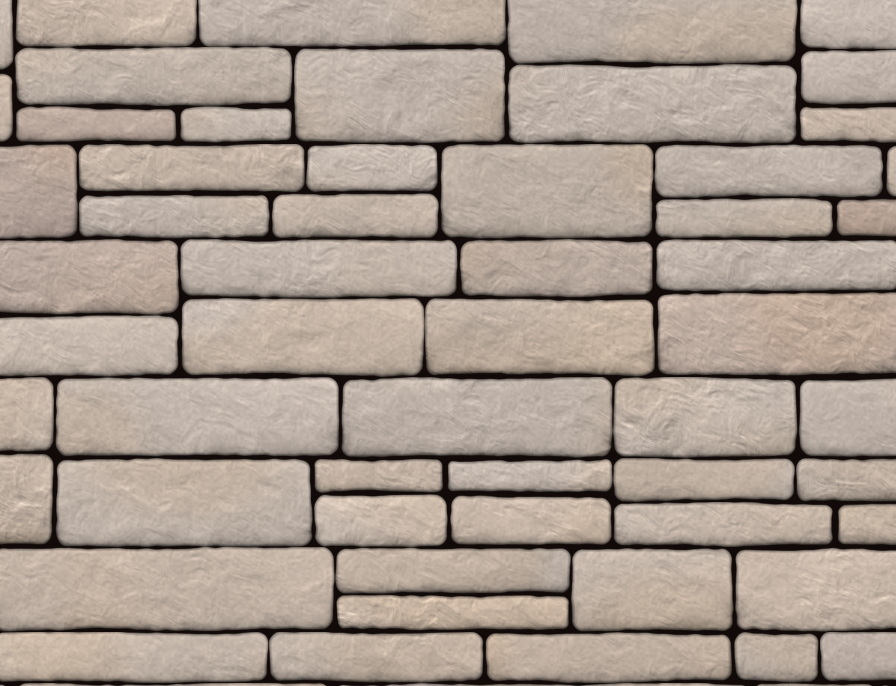
Give the GLSL for this texture, as a WebGL 2 fragment shader.

```glsl
#version 300 es
precision highp float;
// Dry-stacked wall of pale, rough-cut ledge stones with thin dark joints.

uniform vec2 u_resolution;
out vec4 fragColor;

const vec3 JOINT = vec3(0.065, 0.038, 0.030);
const vec3 GREY = vec3(0.742, 0.694, 0.656);
const vec3 SAND = vec3(0.760, 0.696, 0.640);
const vec3 ROSE = vec3(0.680, 0.600, 0.560);
const vec2 LIGHT = vec2(-0.45, 0.89);

float hash(vec2 p) {
    vec3 q = fract(p.xyx * 0.1031);
    q += dot(q, q.yzx + 33.33);
    return fract((q.x + q.y) * q.z);
}

float noise(vec2 p) {
    vec2 i = floor(p), f = fract(p);
    f = f * f * (3.0 - 2.0 * f);
    return mix(mix(hash(i), hash(i + vec2(1, 0)), f.x),
               mix(hash(i + vec2(0, 1)), hash(i + vec2(1, 1)), f.x), f.y);
}

// Chipped surface height: warped ridged facets with sandy grain on top.
float relief(vec2 p) {
    mat2 turn = mat2(0.86, 0.51, -0.51, 0.86);
    p += 0.022 * vec2(noise(p * 31.0), noise(p * 31.0 + 50.0));
    p = turn * p * vec2(13.0, 21.0);
    float height = 0.0, amp = 0.5;
    for (int i = 0; i < 5; i++) {
        float n = noise(p);
        height += amp * mix(n, 1.0 - abs(2.0 * n - 1.0), 0.5);
        p = turn * p * 2.03 + 17.3;
        amp *= 0.58;
    }
    return height;
}

// Position of a jittered grid line.
float gridLine(float i, float size, float seed) {
    return (i + 0.4 * (hash(vec2(i + 40.0, seed)) - 0.5)) * size;
}

// Index of the jittered interval that holds x.
float interval(float x, float size, float seed) {
    float i = floor(x / size);
    if (x < gridLine(i, size, seed)) return i - 1.0;
    return x < gridLine(i + 1.0, size, seed) ? i : i + 1.0;
}

// Finds the stone around p by splitting a wall block into smaller boxes.
vec2 findStone(vec2 p, out vec2 lo, out vec2 hi) {
    const float BAND = 0.205, BLOCK = 1.02;
    float row = interval(p.y, BAND, 5.0);
    float seed = row * 13.0 + 71.0;
    float col = interval(p.x, BLOCK, seed);
    lo = vec2(gridLine(col, BLOCK, seed), gridLine(row, BAND, 5.0));
    hi = vec2(gridLine(col + 1.0, BLOCK, seed), gridLine(row + 1.0, BAND, 5.0));
    vec2 id = vec2(col + 9.0, seed);
    for (int i = 0; i < 5; i++) {
        vec2 size = hi - lo;
        bool upright = size.x > mix(3.8, 8.0, hash(id + 3.0)) * size.y;
        bool level = size.y > mix(0.11, 0.18, hash(id + 8.0));
        if (!upright && !level) break;
        int axis = upright ? 0 : 1;
        float cut = mix(lo[axis], hi[axis], mix(0.37, 0.63, hash(id + 21.0)));
        float side = step(cut, p[axis]);
        if (side > 0.5) lo[axis] = cut; else hi[axis] = cut;
        id = vec2(id.x * 2.0 + side, id.y + 17.0);
    }
    return id;
}

float roundBox(vec2 p, vec2 halfSize, float radius) {
    vec2 q = abs(p) - halfSize + radius;
    return length(max(q, 0.0)) + min(max(q.x, q.y), 0.0) - radius;
}

vec3 stoneTint(vec2 id) {
    vec3 tint = mix(GREY, SAND, smoothstep(0.4, 1.0, hash(id + 31.0)));
    tint = mix(tint, ROSE, 0.6 * smoothstep(0.85, 1.0, hash(id + 47.0)));
    return tint * mix(0.975, 1.04, hash(id + 53.0));
}

void main() {
    vec2 p = gl_FragCoord.xy / u_resolution.y;
    float pixel = 1.0 / u_resolution.y;
    vec2 lo, hi;
    vec2 id = findStone(p, lo, hi);

    // Outline, with uneven joint width and worn edges
    lo += 0.0004 + 0.0012 * vec2(hash(id + 71.0), hash(id + 73.0));
    hi -= 0.0004 + 0.0016 * vec2(hash(id + 79.0), hash(id + 83.0));
    vec2 halfSize = 0.5 * (hi - lo), local = p - 0.5 * (lo + hi);
    float wear = 0.005 * (noise(p * 13.0 + id) - 0.38) + 0.0025 * (noise(p * 70.0) - 0.5);
    float depth = -roundBox(local, halfSize, min(0.017, 0.45 * halfSize.y)) - wear;
    float face = smoothstep(-0.0005, max(0.002, 1.2 * pixel), depth);

    // Rough surface lit from above
    vec2 q = p + id * 0.37;
    float slope = relief(q) - relief(q + LIGHT * 0.004);
    float rough = mix(0.65, 1.25, hash(id + 89.0)) * mix(0.7, 1.3, noise(q * 9.0));
    float grain = noise(p * 230.0) - 0.5;
    float up = local.y / halfSize.y;
    float light = 1.0 + rough * slope + 0.07 * grain + 0.025 * up;
    light += 0.05 * (noise(q * 8.0) - 0.5);

    // Rounded rim: bright above, shaded below with a ragged boundary
    float rim = exp(-max(depth, 0.0) / mix(0.004, 0.011, noise(q * 42.0)));
    light += rim * mix(-0.46, 0.06, smoothstep(-0.95, 0.2, up));
    light *= mix(0.58, 1.0, smoothstep(0.0, 0.006, depth));

    vec3 stain = mix(vec3(1.0), vec3(1.01, 0.99, 0.96), smoothstep(0.45, 0.8, noise(q * 5.0 + 9.0)));
    vec3 stone = stoneTint(id) * stain * light;
    fragColor = vec4(clamp(mix(JOINT, stone, face), 0.0, 1.0), 1.0);
}
```
